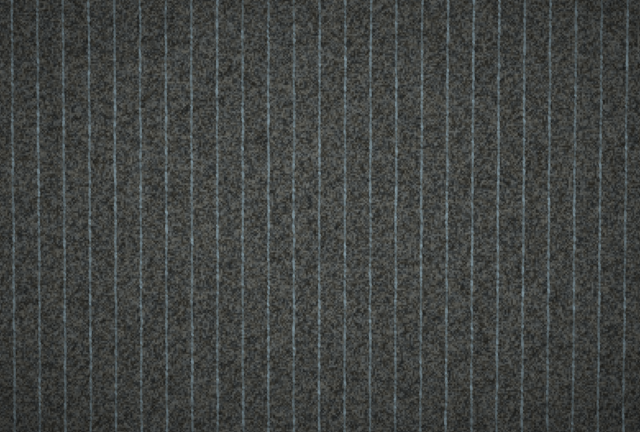
A Shadertoy shader for this texture:

```glsl
const vec3 WOOL_DARK = vec3(0.112, 0.114, 0.106);
const vec3 WOOL_LIGHT = vec3(0.400, 0.412, 0.400);
const vec3 YARN_SHADE = vec3(0.300, 0.350, 0.365);
const vec3 YARN_LIGHT = vec3(0.510, 0.590, 0.625);

// Lengths are fractions of the canvas width
const float FIRST_TOP = 0.0182;
const float FIRST_BOTTOM = 0.0234;
const float SPACING_TOP = 0.0401;
const float SPACING_BOTTOM = 0.0396;
const float YARN_HALF_WIDTH = 0.0017;
const float YARN_SOFTNESS = 0.0014;
const float YARN_WOBBLE = 0.0012;
const float YARN_CELLS = 230.0;
const float FIBRE_CELLS = 390.0;
const float TUFT_CELLS = 185.0;
const float VIGNETTE = 0.74;

float hash(vec2 cell) {
    vec3 q = fract(vec3(cell.xyx) * 0.1031);
    q += dot(q, q.yzx + 33.33);
    return fract((q.x + q.y) * q.z);
}

float valueNoise(vec2 p) {
    vec2 cell = floor(p);
    vec2 f = fract(p);
    f = f * f * (3.0 - 2.0 * f);
    float low = mix(hash(cell), hash(cell + vec2(1, 0)), f.x);
    float high = mix(hash(cell + vec2(0, 1)), hash(cell + vec2(1, 1)), f.x);
    return mix(low, high, f.y);
}

// Felted wool: fine fibres over slanted tufts
vec3 wool(vec2 p) {
    float fibre = valueNoise(p * FIBRE_CELLS + 17.0);
    vec2 slanted = mat2(0.8, 0.6, -0.6, 0.8) * p;
    float tuft = valueNoise(slanted * TUFT_CELLS * vec2(1.2, 0.9) + 300.0);
    float patches = valueNoise(p * 28.0 + 70.0) - 0.5;
    float tone = 0.64 * fibre + 0.36 * tuft + 0.06 * patches;
    vec3 color = mix(WOOL_DARK, WOOL_LIGHT, tone);
    float warmth = valueNoise(p * TUFT_CELLS + 520.0) - 0.5;
    return color + warmth * vec3(0.025, 0.004, -0.025);
}

void mainImage(out vec4 fragColor, in vec2 fragCoord) {
    vec2 uv = fragCoord / iResolution.xy;
    vec2 p = fragCoord / iResolution.x;
    float pixel = 1.0 / iResolution.x;

    // Stripes lean slightly and converge towards the bottom
    float spacing = mix(SPACING_BOTTOM, SPACING_TOP, uv.y);
    float first = mix(FIRST_BOTTOM, FIRST_TOP, uv.y);
    float stripe = floor((p.x - first) / spacing + 0.5);
    float seed = stripe * 7.0 + 40.0;
    float wobble = YARN_WOBBLE * (valueNoise(vec2(seed, p.y * 40.0)) - 0.5);
    float offset = p.x - first - stripe * spacing - wobble;

    // Irregular beads of twisted yarn, partly hidden by stray fibres
    float bead = valueNoise(vec2(seed + 300.0, p.y * YARN_CELLS + offset * 120.0));
    float fuzz = valueNoise(p * FIBRE_CELLS + 800.0);
    float wear = valueNoise(vec2(seed + 600.0, p.y * 45.0));
    float halfWidth = YARN_HALF_WIDTH * (0.6 + 0.45 * bead + 0.35 * fuzz);
    float edge = max(YARN_SOFTNESS, 0.7 * pixel);
    float cover = 1.0 - smoothstep(halfWidth - edge, halfWidth + edge, abs(offset));
    cover *= 0.45 + 0.25 * bead + 0.2 * fuzz + 0.2 * wear;
    vec3 yarn = mix(YARN_SHADE, YARN_LIGHT, 0.5 * bead + 0.35 * fuzz + 0.15 * wear);

    // Light falls off towards the corners
    vec2 fromCentre = uv - vec2(0.5, 0.54);
    float light = 1.08 - VIGNETTE * dot(fromCentre, fromCentre);

    fragColor = vec4(mix(wool(p), yarn, min(cover, 1.0)) * light, 1.0);
}
```
